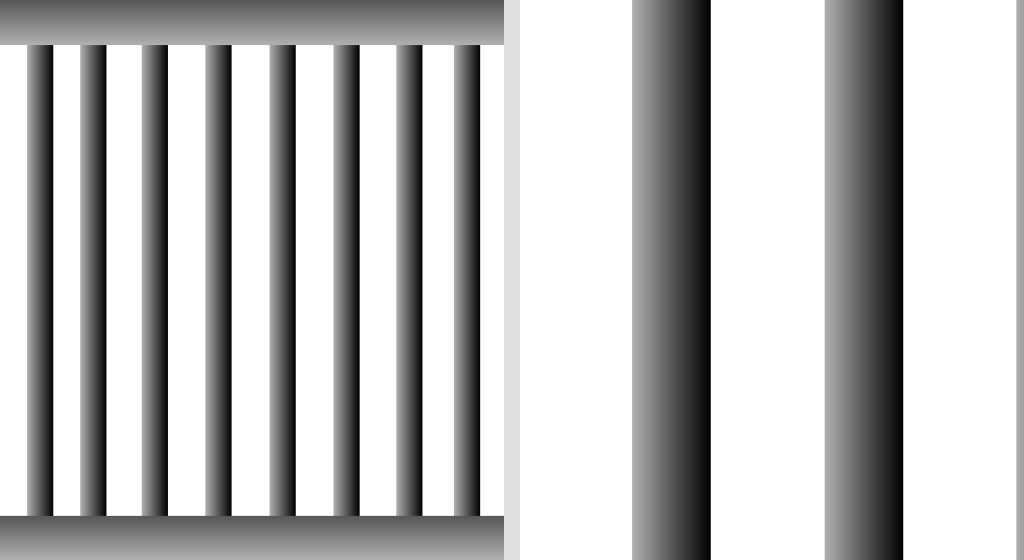
Left, the full canvas; right, a detail of the centre.
Reproduce this pattern procedurally as a Shadertoy shader.

```glsl
// Eight shaded vertical bars held between a top and a bottom rail on white.

const int BAR_COUNT = 8;
const float BAR_WIDTH = 0.0520;
const float TOP_RAIL_HEIGHT = 0.0805;
const float BOTTOM_RAIL_HEIGHT = 0.0788;
const float LIGHT_GREY = 0.69;
const float DARK_GREY = 0.34;

// Left edges of the unevenly spaced bars, as shares of the canvas width
const float BAR_LEFT[BAR_COUNT] = float[BAR_COUNT](
    0.0537, 0.1592, 0.2812, 0.4075, 0.5348, 0.6616, 0.7862, 0.9007);

// Coverage of the span [start, end], smoothed over one pixel
float spanMask(float position, float start, float end, float pixel) {
    float inside = min(position - start, end - position);
    return clamp(inside / pixel + 0.5, 0.0, 1.0);
}

// Linear grey ramp across the span [start, end]
float ramp(float position, float start, float end, float from, float to) {
    return mix(from, to, clamp((position - start) / (end - start), 0.0, 1.0));
}

// Bars fade from light grey on the left to black on the right
float drawBars(float shade, float x, float pixel) {
    for (int i = 0; i < BAR_COUNT; i++) {
        float left = BAR_LEFT[i];
        float right = left + BAR_WIDTH;
        float barShade = ramp(x, left, right, LIGHT_GREY, 0.0);
        shade = mix(shade, barShade, spanMask(x, left, right, pixel));
    }
    return shade;
}

// A rail darkens from its bottom to its top
float drawRail(float shade, float y, float bottom, float top, float pixel) {
    float railShade = ramp(y, bottom, top, LIGHT_GREY, DARK_GREY);
    // Outer edges run past the canvas so only inner edges are smoothed
    float low = bottom <= 0.0 ? -1.0 : bottom;
    float high = top >= 1.0 ? 2.0 : top;
    return mix(shade, railShade, spanMask(y, low, high, pixel));
}

void mainImage(out vec4 fragColor, in vec2 fragCoord) {
    vec2 uv = fragCoord / iResolution.xy;
    vec2 pixel = 1.0 / iResolution.xy;

    float shade = drawBars(1.0, uv.x, pixel.x);
    shade = drawRail(shade, uv.y, 1.0 - TOP_RAIL_HEIGHT, 1.0, pixel.y);
    shade = drawRail(shade, uv.y, 0.0, BOTTOM_RAIL_HEIGHT, pixel.y);

    fragColor = vec4(vec3(shade), 1.0);
}
```
